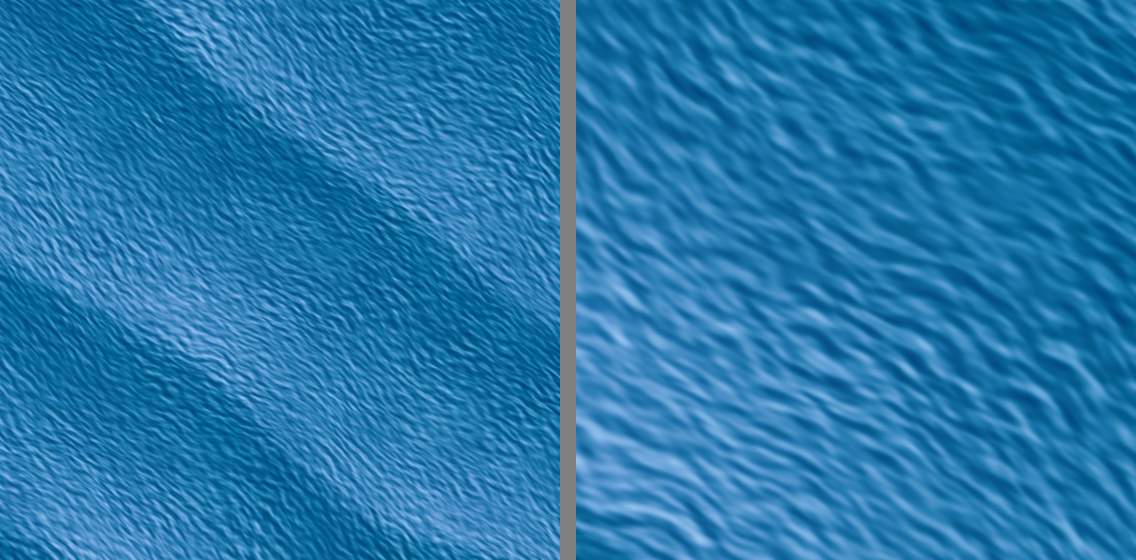
Left: the whole. Right: its middle third, enlarged.
Give the GLSL for this texture, as a WebGL 1 fragment shader.

```glsl
precision highp float;
// Open sea from above: soft diagonal swells with sharp lower edges, covered in crisp wind ripples.

uniform vec2 u_resolution;

#define SWELL_ANGLE -0.63
#define SWELL_SPACING 0.44
#define SWELL_OFFSET 0.01
#define SWELL_CONTRAST 1.1
#define RIPPLE_ANGLE -0.68
#define RIPPLE_CELLS vec2(42.0, 108.0)
#define RIPPLE_CONTRAST 2.0
#define RELIEF_STEP 0.3
#define STREAK_CELLS vec2(12.0, 55.0)
#define STREAK_CONTRAST 0.6
#define PATCH_CONTRAST 0.5

const vec3 ABYSS = vec3(0.00, 0.25, 0.46);
const vec3 DEEP  = vec3(0.02, 0.33, 0.54);
const vec3 TEAL  = vec3(0.03, 0.38, 0.57);
const vec3 BLUE  = vec3(0.08, 0.44, 0.65);
const vec3 AZURE = vec3(0.16, 0.51, 0.71);
const vec3 SKY   = vec3(0.29, 0.58, 0.78);
const vec3 PALE  = vec3(0.40, 0.66, 0.85);
const vec3 GLINT = vec3(0.58, 0.78, 0.93);

// Random unit vector for a lattice point
vec2 gradientAt(vec2 cell) {
  float angle = 6.2831853 * fract(sin(dot(cell, vec2(127.1, 311.7))) * 43758.545);
  return vec2(cos(angle), sin(angle));
}

// Gradient noise, centred on zero
float noise(vec2 p) {
  vec2 i = floor(p);
  vec2 f = p - i;
  vec2 w = f * f * f * (f * (f * 6.0 - 15.0) + 10.0);
  vec2 e = vec2(1.0, 0.0);
  float low  = mix(dot(gradientAt(i), f), dot(gradientAt(i + e), f - e), w.x);
  float high = mix(dot(gradientAt(i + e.yx), f - e.yx), dot(gradientAt(i + 1.0), f - 1.0), w.x);
  return mix(low, high, w.y);
}

// Coordinates along (x) and across (y) a direction
vec2 alignTo(vec2 p, float angle) {
  vec2 dir = vec2(cos(angle), sin(angle));
  return vec2(dot(p, dir), dot(p, vec2(-dir.y, dir.x)));
}

// Slope of the noise across the ripples: a bright face beside a dark one
float relief(vec2 p) {
  vec2 d = vec2(0.0, RELIEF_STEP);
  return noise(p + d) - noise(p - d);
}

// Wind ripples: two octaves of relief, gathered by gusts, over faint streaks
float ripples(vec2 p) {
  vec2 q = alignTo(p, RIPPLE_ANGLE);
  q.y += 0.05 * noise(q * 3.0 + 4.7) + 0.005 * noise(q * vec2(20.0, 24.0));
  float fine = relief(q * RIPPLE_CELLS);
  fine += 0.45 * relief(alignTo(q, 0.05) * RIPPLE_CELLS * 1.8 + 31.3);
  float gust = 1.0 + 0.6 * noise(p * 8.0 + 12.9);
  float streak = noise(q * STREAK_CELLS + 57.1);
  return RIPPLE_CONTRAST * gust * fine + STREAK_CONTRAST * streak;
}

// Swells: quick rise at the lower edge, slow fade above, 0 to about 1
float swells(vec2 p, float raggedness) {
  vec2 q = alignTo(p, SWELL_ANGLE);
  float across = q.y + 0.1 * noise(q * vec2(2.0, 2.5) + 8.3) + 0.004 * raggedness;
  float phase = (across - SWELL_OFFSET) / SWELL_SPACING;
  float s = fract(phase);
  float strength = 1.0 + 0.9 * noise(vec2(q.x * 2.2 + 3.1, floor(phase) * 7.3 + 0.4));
  return strength * smoothstep(0.0, 0.14, s) * (1.0 - smoothstep(0.12, 0.95, s));
}

// Blend to the next colour of the ramp between two tones
vec3 rampTo(vec3 base, vec3 next, float from, float to, float tone) {
  return mix(base, next, clamp((tone - from) / (to - from), 0.0, 1.0));
}

vec3 waterColor(float tone) {
  vec3 c = rampTo(ABYSS, DEEP, -2.5, -1.4, tone);
  c = rampTo(c, TEAL, -1.4, -0.7, tone);
  c = rampTo(c, BLUE, -0.7, -0.14, tone);
  c = rampTo(c, AZURE, -0.14, 0.45, tone);
  c = rampTo(c, SKY, 0.45, 1.08, tone);
  c = rampTo(c, PALE, 1.08, 1.75, tone);
  return rampTo(c, GLINT, 1.75, 3.0, tone);
}

void main() {
  vec2 uv = gl_FragCoord.xy / u_resolution.y;

  float ripple = ripples(uv);
  float swell = swells(uv, ripple) - 0.48;
  float patches = noise(alignTo(uv, SWELL_ANGLE) * vec2(3.0, 7.0) + 21.7);

  float tone = ripple + SWELL_CONTRAST * swell + PATCH_CONTRAST * patches;
  vec3 color = waterColor(tone);

  // Sky haze on the lit swells, greener water in the troughs
  color += vec3(0.04, -0.005, 0.015) * swell;
  gl_FragColor = vec4(clamp(color, 0.0, 1.0), 1.0);
}
```
